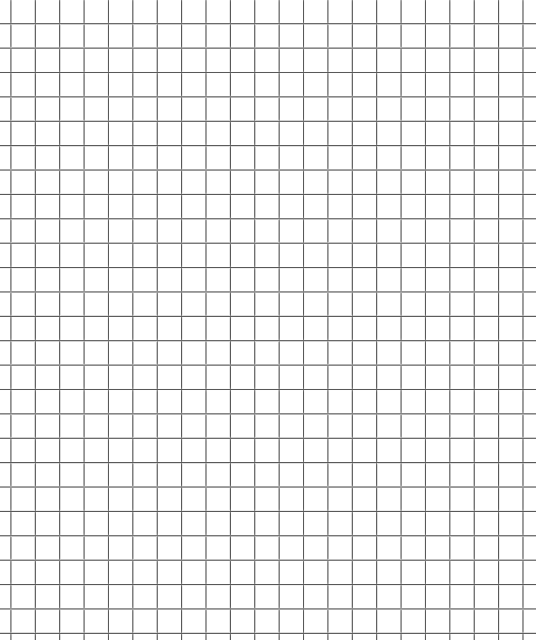
Give the GLSL for this pattern, as a Shadertoy shader.

```glsl
#define PITCH 0.0381
#define GRID_ORIGIN vec2(0.01706, 0.01042)
#define LINE_WIDTH 0.00137
#define EDGE_SOFTNESS 1.15
#define NOTCH_SIZE 0.0026
#define NOTCH_FADE 0.25
#define PAPER vec3(1.0)
#define INK vec3(0.14)

// Signed distance to the nearest line of each direction
vec2 gridDistance(vec2 p) {
    return (fract((p - GRID_ORIGIN) / PITCH + 0.5) - 0.5) * PITCH;
}

// Share of a filter-wide box that each line covers
vec2 lineCoverage(vec2 d, float filterWidth) {
    vec2 halfLine = vec2(0.5 * LINE_WIDTH);
    vec2 right = min(d + 0.5 * filterWidth, halfLine);
    vec2 left = max(d - 0.5 * filterWidth, -halfLine);
    return clamp((right - left) / filterWidth, 0.0, 1.0);
}

void mainImage(out vec4 fragColor, in vec2 fragCoord) {
    vec2 p = fragCoord / iResolution.y;
    vec2 d = gridDistance(p);
    vec2 ink = lineCoverage(d, EDGE_SOFTNESS / iResolution.y);

    // Upright lines pale slightly beside each crossing
    float crossing = d.y / NOTCH_SIZE;
    ink.x *= 1.0 - NOTCH_FADE * exp(-crossing * crossing);

    // Crossings stay as dark as a single line
    fragColor = vec4(mix(PAPER, INK, max(ink.x, ink.y)), 1.0);
}
```
